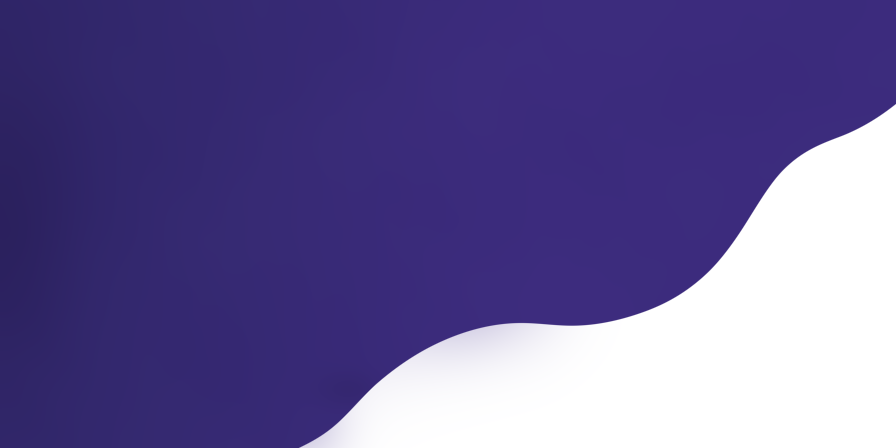
A Shadertoy shader for this background:

```glsl
const vec3 VIOLET = vec3(0.235, 0.170, 0.490);
const vec3 INDIGO = vec3(0.196, 0.155, 0.425);
const vec3 NIGHT = vec3(0.168, 0.128, 0.365);
const vec3 PAPER = vec3(1.0);
const vec3 SHADOW = vec3(0.80, 0.78, 0.88);

const float CANVAS_ASPECT = 2.0;
const float MOTTLE_AMOUNT = 0.006;
const float SHADOW_REACH = 0.075;

// Wave knots: x, height, slope
const int KNOT_COUNT = 12;
const vec3 KNOTS[KNOT_COUNT] = vec3[KNOT_COUNT](
    vec3(0.667, 0.000, 0.48), vec3(0.755, 0.057, 0.92),
    vec3(0.846, 0.148, 0.85), vec3(0.977, 0.234, 0.47),
    vec3(1.164, 0.279, 0.00), vec3(1.276, 0.273, 0.00),
    vec3(1.432, 0.302, 0.35), vec3(1.576, 0.388, 0.93),
    vec3(1.667, 0.505, 1.60), vec3(1.745, 0.617, 1.05),
    vec3(1.875, 0.695, 0.38), vec3(2.000, 0.768, 0.80));

// Height and slope of the wave, by cubic Hermite spans
vec2 waveAt(float x) {
    vec3 first = KNOTS[0];
    vec2 wave = vec2(first.y + first.z * (x - first.x), first.z);
    for (int i = 0; i < KNOT_COUNT - 1; i++) {
        vec3 a = KNOTS[i];
        vec3 b = KNOTS[i + 1];
        if (x < a.x) break;
        float span = b.x - a.x;
        float t = (x - a.x) / span;
        float rise = b.y - a.y;
        float c2 = 3.0 * rise - span * (2.0 * a.z + b.z);
        float c3 = span * (a.z + b.z) - 2.0 * rise;
        wave.x = a.y + t * (span * a.z + t * (c2 + t * c3));
        wave.y = a.z + t * (2.0 * c2 + 3.0 * t * c3) / span;
    }
    return wave;
}

// Soft elliptical spot, 1 at its centre
float spot(vec2 p, vec2 center, vec2 radius) {
    vec2 q = (p - center) / radius;
    return exp(-dot(q, q));
}

// Broad cloudy variation from layered sines
float mottle(vec2 p) {
    float sum = 0.0;
    float weight = 0.5;
    for (int i = 0; i < 4; i++) {
        sum += weight * sin(p.x * 5.0 + 1.7 * sin(p.y * 4.0)) * cos(p.y * 6.0 - p.x);
        p = mat2(1.5, 1.1, -1.1, 1.5) * p + 2.3;
        weight *= 0.5;
    }
    return sum;
}

vec3 violetField(vec2 p) {
    float sweep = smoothstep(0.05, 1.25, p.x + 0.12 * (0.5 - p.y));
    vec3 color = mix(INDIGO, VIOLET, sweep);
    color = mix(color, NIGHT, 0.9 * spot(p, vec2(0.0, 0.52), vec2(0.17, 0.42)));
    color *= 1.0 - 0.06 * spot(p, vec2(0.78, 0.13), vec2(0.07, 0.04));
    return color + MOTTLE_AMOUNT * mottle(p);
}

vec3 paperField(vec2 p, float depth) {
    float falloff = exp(-max(depth, 0.0) / SHADOW_REACH);
    float strength = 0.75 * spot(p, vec2(1.08, 0.24), vec2(0.15, 0.13))
                   + 0.75 * spot(p, vec2(0.70, 0.00), vec2(0.10, 0.10))
                   + 0.18 * spot(p, vec2(0.90, 0.14), vec2(0.20, 0.15));
    return mix(PAPER, SHADOW, clamp(falloff * strength, 0.0, 1.0));
}

void mainImage(out vec4 fragColor, in vec2 fragCoord) {
    vec2 p = fragCoord / iResolution.xy * vec2(CANVAS_ASPECT, 1.0);

    // Approximate signed distance, positive above the wave
    vec2 wave = waveAt(p.x);
    float edge = (p.y - wave.x) / sqrt(1.0 + wave.y * wave.y);
    float softness = 0.75 / iResolution.y;

    float cover = smoothstep(-softness, softness, edge);
    fragColor = vec4(mix(paperField(p, -edge), violetField(p), cover), 1.0);
}
```
